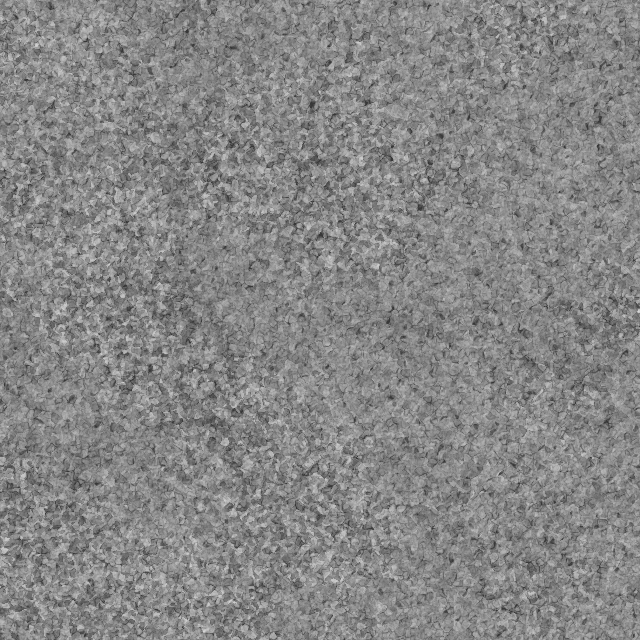
Write a three.js fragment shader that draws this texture.

```glsl
varying vec2 vUv;

vec2 hash2(vec2 p) {
  p = vec2(dot(p, vec2(127.1, 311.7)), dot(p, vec2(269.5, 183.3)));
  return fract(sin(p) * 43758.5);
}

float gradientDot(vec2 cell, vec2 corner, vec2 f) {
  return dot(hash2(cell + corner) * 2.0 - 1.0, f - corner);
}

float gradientNoise(vec2 p) {
  vec2 cell = floor(p), f = fract(p);
  vec2 u = f * f * f * (f * (f * 6.0 - 15.0) + 10.0);
  float low = mix(gradientDot(cell, vec2(0.0), f), gradientDot(cell, vec2(1.0, 0.0), f), u.x);
  float high = mix(gradientDot(cell, vec2(0.0, 1.0), f), gradientDot(cell, vec2(1.0), f), u.x);
  return mix(low, high, u.y);
}

float fbm(vec2 p) {
  float sum = 0.0, amplitude = 1.0;
  for (int i = 0; i < 4; i++) {
    sum += amplitude * gradientNoise(p);
    p = mat2(1.6, 1.2, -1.2, 1.6) * p + 7.3;
    amplitude *= 0.55;
  }
  return sum;
}

// Cellular grains: x is the gap to the neighbouring grain, y a random tone
vec2 grains(vec2 p) {
  vec2 cell = floor(p), f = fract(p);
  float nearest = 8.0, second = 8.0, tone = 0.0;
  for (int y = -1; y <= 1; y++) {
    for (int x = -1; x <= 1; x++) {
      vec2 offset = vec2(float(x), float(y));
      vec2 seed = hash2(cell + offset);
      float d = length(offset + seed - f);
      if (d < nearest) {
        second = nearest;
        nearest = d;
        tone = fract(seed.x * 17.0 + seed.y * 31.0) - 0.5;
      } else {
        second = min(second, d);
      }
    }
  }
  return vec2(second - nearest, tone);
}

void main() {
  // Broad regions: rough sparkling stone and smoother pitted stone
  float rough = smoothstep(-0.25, 0.3, fbm(vUv * 3.5 + 11.0) + 0.3 * (0.5 - vUv.x));
  float patches = fbm(vUv * 5.0 + 3.0);

  // Irregular grains in two sizes
  vec2 warp = vec2(gradientNoise(vUv * 90.0), gradientNoise(vUv * 90.0 + 40.0));
  vec2 p = vUv + 0.007 * warp;
  vec2 coarse = grains(p * 95.0);
  vec2 fine = grains(p * 185.0 + 23.0);

  float shade = 0.568 + 0.05 * patches + 0.07 * fbm(vUv * 38.0);
  shade += coarse.y * mix(0.12, 0.17, rough);
  shade += fine.y * mix(0.10, 0.23, rough);

  // Grit lit from the upper left
  vec2 lightStep = vec2(-0.0016, 0.0016);
  float relief = gradientNoise(p * 170.0) - gradientNoise((p + lightStep) * 170.0);
  shade += 0.09 * relief + 0.12 * gradientNoise(vUv * 250.0);

  // Broken crevices between grains
  float crevice = 1.0 - smoothstep(0.02, 0.25, coarse.x);
  shade -= 0.15 * crevice * smoothstep(-0.15, 0.3, gradientNoise(vUv * 55.0));
  shade -= 0.05 * (1.0 - smoothstep(0.0, 0.3, fine.x));

  // Dark pits, slanting down to the right
  vec2 slanted = mat2(0.8, 0.6, -0.6, 0.8) * p;
  float pit = smoothstep(0.22, 0.42, gradientNoise(slanted * vec2(120.0, 85.0)));
  shade -= pit * mix(0.2, 0.13, rough);

  // Sparse hairline cracks
  float crack = 1.0 - smoothstep(0.008, 0.03, abs(fbm(p * 11.0 + 60.0)));
  shade -= 0.12 * crack * smoothstep(0.12, 0.35, gradientNoise(vUv * 9.0 + 5.0));

  gl_FragColor = vec4(vec3(clamp(shade, 0.22, 0.86)), 1.0);
}
```
